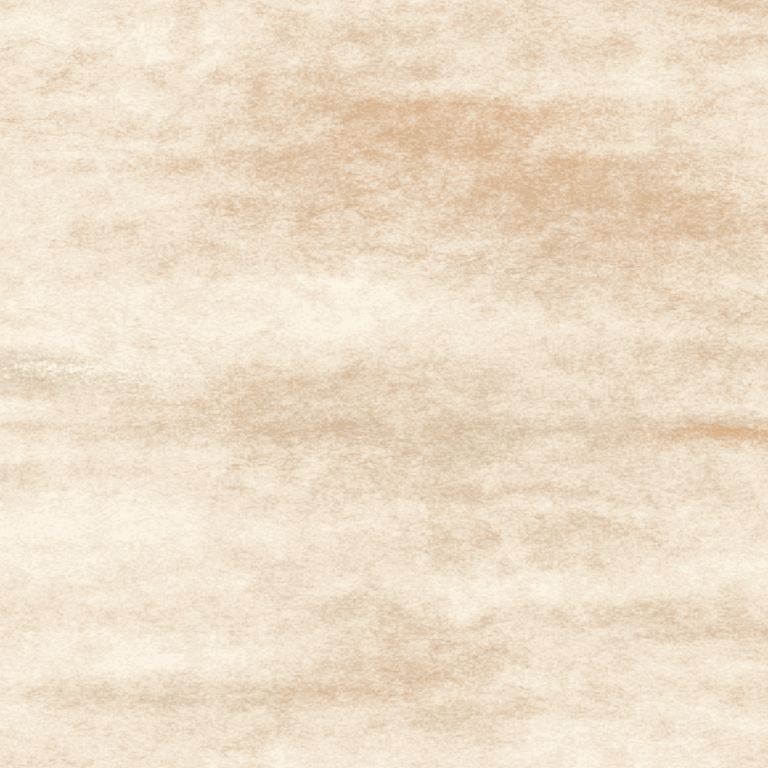
Write a three.js fragment shader that draws this texture.

```glsl
varying vec2 vUv;

const vec3 CREAM = vec3(0.976, 0.942, 0.878);
const vec3 SAND = vec3(0.940, 0.882, 0.802);
const vec3 GREY_TAN = vec3(0.850, 0.775, 0.675);
const vec3 WARM_TAN = vec3(0.870, 0.735, 0.600);
const vec3 RUST = vec3(0.835, 0.620, 0.420);
const vec3 ASH = vec3(0.760, 0.670, 0.550);

float hash(vec2 p) {
  vec3 q = fract(p.xyx * vec3(0.1031, 0.1030, 0.0973));
  q += dot(q, q.yzx + 33.33);
  return fract((q.x + q.y) * q.z);
}

float noise(vec2 p) {
  vec2 cell = floor(p);
  vec2 f = fract(p);
  f = f * f * (3.0 - 2.0 * f);
  float low = mix(hash(cell), hash(cell + vec2(1.0, 0.0)), f.x);
  float high = mix(hash(cell + vec2(0.0, 1.0)), hash(cell + 1.0), f.x);
  return mix(low, high, f.y);
}

// Layered noise, centred on zero
float fbm(vec2 p, float seed) {
  float sum = 0.0;
  float amplitude = 0.5;
  p += seed * vec2(17.3, 9.1);
  for (int i = 0; i < 5; i++) {
    sum += amplitude * (noise(p) - 0.5);
    p = mat2(1.99, 0.12, -0.12, 1.99) * p + 11.7;
    amplitude *= 0.56;
  }
  return sum;
}

// Soft elliptical stain
float stain(vec2 p, vec2 centre, vec2 radius) {
  vec2 d = (p - centre) / radius;
  return exp(-dot(d, d));
}

// Thin lines along the zero level of a noise field
float veins(vec2 p, vec2 scale, float width, float seed) {
  return 1.0 - smoothstep(0.0, width, abs(fbm(p * scale, seed)));
}

// Broad pale and dark beds, positive where darker
float beds(vec2 p) {
  float tone = 0.28 * stain(p, vec2(0.58, 0.80), vec2(0.32, 0.14));
  tone += 0.24 * stain(p, vec2(0.98, 0.70), vec2(0.24, 0.08));
  tone += 0.24 * stain(p, vec2(0.40, 0.48), vec2(0.20, 0.06));
  tone += 0.30 * stain(p, vec2(0.75, 0.43), vec2(0.55, 0.025));
  tone += 0.18 * stain(p, vec2(0.65, 0.33), vec2(0.35, 0.07));
  tone += 0.26 * stain(p, vec2(0.65, 0.17), vec2(0.40, 0.05));
  tone += 0.22 * stain(p, vec2(0.35, 0.10), vec2(0.28, 0.03));
  tone -= 0.24 * stain(p, vec2(0.35, 0.60), vec2(0.60, 0.05));
  tone -= 0.14 * stain(p, vec2(0.12, 0.32), vec2(0.18, 0.12));
  tone -= 0.24 * stain(p, vec2(0.24, 0.15), vec2(0.24, 0.03));
  tone -= 0.26 * stain(p, vec2(0.70, 0.24), vec2(0.25, 0.015));
  return tone;
}

vec3 ramp(float tone, vec3 dark) {
  vec3 pale = mix(CREAM, SAND, clamp(tone / 0.42, -0.2, 1.0));
  return mix(pale, dark, clamp((tone - 0.42) / 0.52, 0.0, 1.2));
}

void main() {
  // Ragged warp, mostly along the bedding
  vec2 warp = vec2(fbm(vUv * vec2(5.0, 9.0), 1.0), fbm(vUv * vec2(6.0, 14.0), 2.0));
  vec2 p = vUv + warp * vec2(0.14, 0.05);

  // Clouds, streaks and mottling
  float clouds = fbm(p * vec2(2.6, 6.5), 3.0);
  float streaks = fbm(p * vec2(5.0, 38.0), 4.0);
  float mottle = fbm(vUv * vec2(34.0, 48.0), 5.0);
  float tone = 0.33 + beds(p) + 0.82 * clouds + 0.58 * streaks + 0.50 * mottle;

  // Pale flaked patches
  float flakes = smoothstep(-0.02, 0.10, fbm(vUv * vec2(30.0, 36.0), 6.0));
  float flakeArea = smoothstep(-0.04, 0.14, fbm(p * vec2(4.0, 7.0), 7.0));
  tone -= 0.20 * (flakes - 0.25) * flakeArea;

  // Broken cracks following the beds
  float crackArea = smoothstep(-0.04, 0.16, fbm(p * vec2(4.0, 10.0), 8.0));
  crackArea = max(crackArea, 0.9 * stain(p, vec2(0.60, 0.45), vec2(0.50, 0.05)));
  float cracks = veins(p, vec2(5.0, 24.0), 0.022, 9.0);
  cracks += 0.6 * veins(p, vec2(9.0, 42.0), 0.030, 10.0);
  tone += 0.20 * cracks * crackArea;

  // Fine woven grain
  float grain = noise(vUv * vec2(290.0, 360.0)) - 0.5;
  grain += 0.7 * (noise(vUv * vec2(130.0, 400.0) + 53.0) - 0.5);
  grain += 0.7 * (noise(vUv * vec2(440.0, 470.0) + 91.0) - 0.5);
  tone += 0.34 * grain;

  // Warm above, greyer below
  float warmth = 0.35 + 0.40 * smoothstep(0.45, 0.80, p.y) + 1.2 * fbm(p * vec2(3.0, 7.0), 11.0);
  vec3 colour = ramp(tone, mix(GREY_TAN, WARM_TAN, clamp(warmth, 0.0, 1.0)));

  // Mineral streaks at the edges
  float ragged = clamp(0.65 + 2.2 * streaks + 0.5 * grain, 0.0, 1.0);
  float rust = stain(p, vec2(1.0, 0.425), vec2(0.16, 0.014));
  float ash = stain(p, vec2(0.05, 0.52), vec2(0.15, 0.022));
  colour = mix(colour, RUST, 0.65 * rust * ragged);
  colour = mix(colour, ASH, 0.60 * ash * ragged);

  gl_FragColor = vec4(colour, 1.0);
}
```
